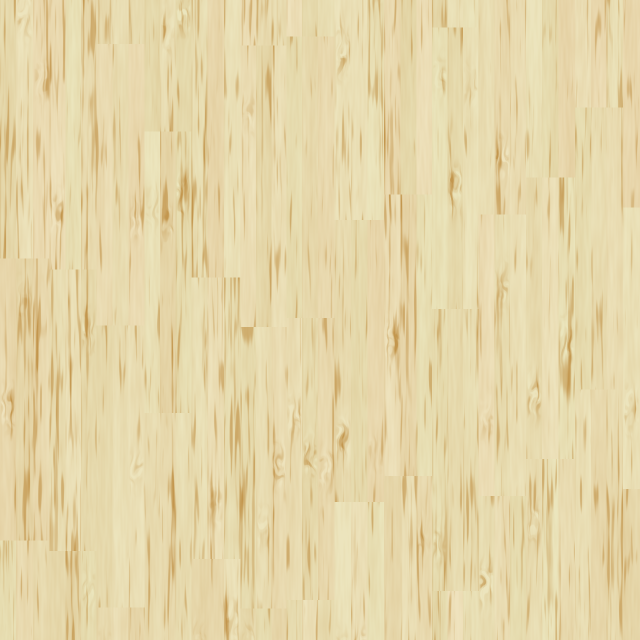
Give the GLSL for this texture, as a WebGL 2 fragment shader.

```glsl
#version 300 es
precision highp float;
// Pale pressed bamboo: narrow upright strips cut into staggered lengths.
// Each strip has its own tone, seed and density of stretched gradient-noise
// fibres; some carry a node, a short patch of curled brown and pale strokes.

uniform vec2 u_resolution;
out vec4 fragColor;

const vec3 PALE_GREEN = vec3(0.912, 0.882, 0.715);
const vec3 PALE_WARM = vec3(0.928, 0.868, 0.715);
const vec3 FIBRE_BROWN = vec3(0.765, 0.590, 0.305);

const float STRIP_COUNT = 40.0;
const float STRIP_LENGTH = 0.44;
const float STRIPS_PER_JOINT = 3.0;    // neighbours that share an end seam
const float WIDTH_VARIATION = 0.006;

const vec2 SHORT_FIBRE = vec2(195.0, 11.0);
const vec2 LONG_FIBRE = vec2(165.0, 3.2);
const vec2 FINE_GRAIN = vec2(250.0, 22.0);
const vec2 STAIN = vec2(58.0, 3.5);
const vec2 NODE_CURL = vec2(125.0, 30.0);

const float SHORT_STRENGTH = 0.58;
const float LONG_STRENGTH = 0.42;
const float GRAIN_STRENGTH = 0.10;
const float STAIN_STRENGTH = 0.13;
const float SEAM_STRENGTH = 0.28;
const float NODE_SHARE = 0.50;
const float NODE_HEIGHT = 0.030;

// Integer hash of a lattice cell, two values in 0..1
vec2 hash2(vec2 cell) {
    uvec2 v = uvec2(ivec2(floor(cell))) * 1664525u + 1013904223u;
    v.x += v.y * 1664525u;
    v.y += v.x * 1664525u;
    v ^= v >> 16u;
    v.x += v.y * 1664525u;
    v.y += v.x * 1664525u;
    v ^= v >> 16u;
    return vec2(v & 65535u) / 65535.0;
}

float cornerSlope(vec2 cell, vec2 offset) {
    float angle = 6.28318 * hash2(cell).x;
    return dot(vec2(cos(angle), sin(angle)), offset);
}

// Gradient noise, roughly -0.7..0.7
float gradientNoise(vec2 p) {
    vec2 i = floor(p), f = p - i;
    vec2 w = f * f * f * (f * (f * 6.0 - 15.0) + 10.0);
    vec2 e = vec2(1.0, 0.0);
    float low = mix(cornerSlope(i, f), cornerSlope(i + e, f - e), w.x);
    float high = mix(cornerSlope(i + e.yx, f - e.yx), cornerSlope(i + e.xx, f - e.xx), w.x);
    return mix(low, high, w.y);
}

vec3 bamboo(vec2 p) {
    // Strip and length layout
    float across = (p.x + WIDTH_VARIATION * gradientNoise(vec2(p.x * 9.0, 0.5))) * STRIP_COUNT;
    float column = floor(across);
    float side = across - column;
    float joint = hash2(vec2(floor(column / STRIPS_PER_JOINT), 71.0)).x;
    float along = p.y / STRIP_LENGTH + joint;
    vec2 strip = vec2(column, floor(along));
    vec2 look = hash2(strip + 13.0);
    vec2 nodeLook = hash2(strip + vec2(101.0, 57.0));
    vec2 seed = floor(hash2(strip + vec2(29.0, 211.0)) * 400.0);

    // Node patch, fading toward the strip sides
    float fromNode = (fract(along) - mix(0.12, 0.88, nodeLook.x)) * STRIP_LENGTH;
    float node = exp(-pow(fromNode / NODE_HEIGHT, 2.0));
    node *= smoothstep(1.0 - NODE_SHARE, 1.0, nodeLook.y) * 0.6 + 0.4;
    node *= step(1.0 - NODE_SHARE, nodeLook.y) * smoothstep(0.0, 0.35, side * (1.0 - side) * 2.0);

    // Fibres bend inside the node
    float bend = gradientNoise(p * vec2(65.0, 38.0) + seed);
    vec2 q = p + vec2(0.007 * bend * node, 0.0);

    // Base tone, stain and fine grain
    float stain = gradientNoise(q * STAIN + seed);
    float grain = gradientNoise(q * FINE_GRAIN + seed.yx);
    float dark = mix(0.0, 0.15, look.x) + STAIN_STRENGTH * stain + GRAIN_STRENGTH * grain;

    // Short and long brown fibres
    float threshold = mix(0.36, 0.08, look.y) - 0.16 * node;
    float shortFibre = gradientNoise(q * SHORT_FIBRE + seed) + 0.5 * stain
                     + 0.2 * gradientNoise(q * SHORT_FIBRE * vec2(0.5, 2.5) + seed.yx);
    float longFibre = gradientNoise(q * LONG_FIBRE + seed.yx + 37.0) + 0.2 * grain;
    dark += SHORT_STRENGTH * smoothstep(threshold, threshold + 0.36, shortFibre);
    dark += LONG_STRENGTH * smoothstep(threshold + 0.06, threshold + 0.36, longFibre);

    // Curled node strokes
    float curl = gradientNoise(q * NODE_CURL + seed + 1.5 * bend);
    dark += node * (0.08 + 0.55 * smoothstep(0.05, 0.40, curl) - 0.30 * smoothstep(0.05, 0.35, -curl));

    // Broken dark line on some strip sides
    float seam = 1.0 - smoothstep(0.03, 0.12, side);
    dark += SEAM_STRENGTH * seam * look.y * smoothstep(-0.2, 0.3, gradientNoise(vec2(column + 0.5, p.y * 14.0)));

    vec3 pale = mix(PALE_GREEN, PALE_WARM, hash2(strip + 307.0).x);
    return mix(pale, FIBRE_BROWN, clamp(dark, -0.06, 1.0));
}

void main() {
    // Four samples per pixel smooth the fibre and strip edges
    vec3 colour = vec3(0.0);
    for (int k = 0; k < 4; k++) {
        vec2 offset = vec2(k & 1, k >> 1) * 0.5 - 0.25;
        colour += bamboo((gl_FragCoord.xy + offset) / u_resolution.y);
    }
    fragColor = vec4(colour * 0.25, 1.0);
}
```
